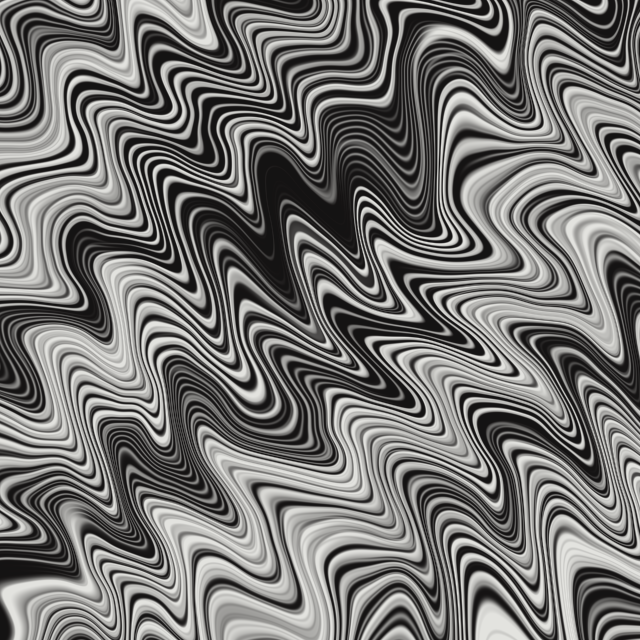
Write a three.js fragment shader that draws this pattern.

```glsl
varying vec2 vUv;

const float TAU = 6.2831853;
const vec3 INK = vec3(0.080, 0.073, 0.073);
const vec3 PAINT = vec3(0.89, 0.89, 0.875);

float hash(vec2 p) {
  return fract(sin(dot(p, vec2(127.1, 311.7))) * 43758.5453);
}

float noise(vec2 p) {
  vec2 i = floor(p);
  vec2 f = p - i;
  f = f * f * f * (f * (f * 6.0 - 15.0) + 10.0);
  float low = mix(hash(i), hash(i + vec2(1.0, 0.0)), f.x);
  float high = mix(hash(i + vec2(0.0, 1.0)), hash(i + 1.0), f.x);
  return mix(low, high, f.y);
}

// Pushes a point about by smooth noise
vec2 warp(vec2 p, float scale, float amount) {
  vec2 q = p * scale;
  return p + amount * (2.0 * vec2(noise(q + 3.7), noise(q + 41.3)) - 1.0);
}

// Ribbon coordinates: x runs along the ribbons, y across them
vec2 flow(vec2 p, float wavelength) {
  p = warp(p, 4.0, 0.055);
  p = warp(p, 11.0, 0.013);
  float along = dot(p, vec2(0.78, 0.63));
  float across = dot(p, vec2(0.60, -0.80));
  float phase = TAU * along / wavelength + 3.0 * noise(p * 3.0 + 9.0);
  float swing = mix(0.035, 0.085, noise(p * 3.5 + 23.0));
  across += swing * (sin(phase) + 0.12 * sin(2.0 * phase + 0.8));
  return vec2(along, across);
}

// Thin bright lines, 0 to 1
float hairlines(vec2 f, float density) {
  float phase = f.y * density + 3.0 * noise(vec2(f.x * 4.0, f.y * 18.0));
  float crest = 0.5 + 0.5 * sin(TAU * phase);
  return crest * crest * crest;
}

// Strands that merge into broad ribbons or sink into ink
float strands(vec2 f, float density) {
  float broad = noise(vec2(f.x * 2.6, f.y * 14.0) + 5.0);
  float bias = 3.2 * (broad - 0.51);
  float phase = TAU * (f.y * density + 2.5 * noise(vec2(f.x * 3.0, f.y * 9.0)));
  float band = smoothstep(-0.45, 0.55, sin(phase) + bias);
  float relief = 0.81 + 0.13 * cos(phase) + 0.22 * (noise(f * vec2(7.0, 25.0)) - 0.5);
  float hair = hairlines(f, 82.0);
  float patches = smoothstep(0.3, 0.7, noise(vec2(f.x * 5.0, f.y * 12.0) + 31.0));
  float lit = band * (relief + 0.08 - 0.16 * hair);
  return clamp(lit + (1.0 - band) * hair * patches * 0.6, 0.0, 1.0);
}

void main() {
  // Average a small grid of samples to smooth the edges
  float tone = 0.0;
  for (int i = 0; i < 3; i++) {
    for (int j = 0; j < 3; j++) {
      vec2 offset = (vec2(float(i), float(j)) - 1.0) / 1536.0;
      tone += strands(flow(vUv + offset, 0.155), 34.0);
    }
  }
  gl_FragColor = vec4(mix(INK, PAINT, tone / 9.0), 1.0);
}
```
